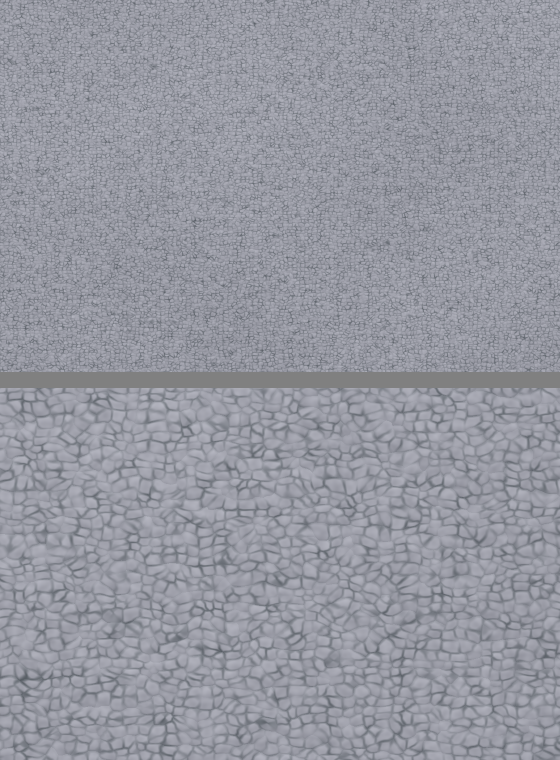
Top, the full canvas; bottom, a detail of the centre.
Reproduce this texture procedurally as a WebGL 1 fragment shader.

```glsl
precision highp float;
// Blue-grey fleece cloth: tiny blocky tufts parted by fine, broken crevices.

uniform vec2 u_resolution;

// Lengths are in canvas heights, frequencies in repeats per canvas height.
const vec3 PILE_COLOR = vec3(0.634, 0.638, 0.679);
const vec3 CREVICE_COLOR = vec3(0.430, 0.450, 0.480);
const vec2 TUFT_DENSITY = vec2(88.0, 118.0);
const float TUFT_JITTER = 0.80;
const float TUFT_TONE = 0.040;
const float TUFT_SHADING = 0.045;
const float CREVICE_WIDTH = 0.38;
const vec2 CREVICE_BREAKS = vec2(62.0, 80.0);
const vec2 CREVICE_PATCHES = vec2(24.0, 36.0);
const float WARP_FREQUENCY = 36.0;
const float WARP_AMOUNT = 0.007;
const vec2 FIBRE_FREQUENCY = vec2(135.0, 165.0);
const float FIBRE_TONE = 0.060;
const vec2 STREAK_FREQUENCY = vec2(7.0, 22.0);
const float STREAK_TONE = 0.014;
const float CLOUD_FREQUENCY = 2.3;
const float CLOUD_TONE = 0.022;
const float TOP_LIGHT = 0.018;
const int SAMPLES = 2;

vec2 hash2(vec2 p) {
  vec3 q = fract(vec3(p.xyx) * vec3(0.1031, 0.1030, 0.0973));
  q += dot(q, q.yzx + 33.33);
  return fract((q.xx + q.yz) * q.zy);
}

// Gradient noise, centred on zero.
float cornerSlope(vec2 corner, vec2 offset) {
  float angle = 6.2832 * hash2(corner).x;
  return dot(vec2(cos(angle), sin(angle)), offset);
}

float gradientNoise(vec2 p) {
  vec2 i = floor(p);
  vec2 f = p - i;
  vec2 u = f * f * f * (f * (f * 6.0 - 15.0) + 10.0);
  vec2 e = vec2(1.0, 0.0);
  float low = mix(cornerSlope(i, f), cornerSlope(i + e, f - e), u.x);
  float high = mix(cornerSlope(i + e.yx, f - e.yx),
                   cornerSlope(i + e.xx, f - e.xx), u.x);
  return mix(low, high, u.y);
}

// Distance with squarish contours, which makes the tufts blocky.
float blockLength(vec2 v) {
  vec2 squared = v * v;
  return sqrt(length(squared));
}

// Cellular tufts: x = gap to the next tuft, y = height on the tuft, z = its tone.
vec3 tufts(vec2 p) {
  vec2 cell = floor(p);
  float nearest = 8.0;
  float second = 8.0;
  vec2 offset = vec2(0.0);
  vec2 tuftId = cell;
  for (int y = -1; y <= 1; y++) {
    for (int x = -1; x <= 1; x++) {
      vec2 id = cell + vec2(float(x), float(y));
      vec2 center = id + 0.5 + TUFT_JITTER * (hash2(id) - 0.5);
      float d = blockLength(p - center);
      if (d < nearest) {
        second = nearest;
        nearest = d;
        offset = p - center;
        tuftId = id;
      } else {
        second = min(second, d);
      }
    }
  }
  return vec3(second - nearest, offset.y, hash2(tuftId + 71.0).x - 0.5);
}

vec3 fleece(vec2 p) {
  // Bend the rows so that the tufts vary in size and direction.
  vec2 warp = vec2(gradientNoise(p * WARP_FREQUENCY + 11.0),
                   gradientNoise(p * WARP_FREQUENCY + 57.0));
  vec3 tuft = tufts((p + WARP_AMOUNT * warp) * TUFT_DENSITY + 5.0);

  // Crevices break off along their length and vary a little by patch.
  float openness = 0.58 + 1.1 * gradientNoise(p * CREVICE_BREAKS + 31.0)
                 + 0.35 * gradientNoise(p * CREVICE_PATCHES + 43.0);
  float crevice = 1.0 - smoothstep(0.0, CREVICE_WIDTH, tuft.x);
  crevice *= clamp(openness, 0.05, 1.2);

  // Light on the tufts, fine fibres and broad brushed areas.
  float tone = TUFT_TONE * tuft.z + TUFT_SHADING * tuft.y;
  tone += FIBRE_TONE * gradientNoise(p * FIBRE_FREQUENCY);
  tone += STREAK_TONE * gradientNoise(p * STREAK_FREQUENCY + 83.0);
  tone += CLOUD_TONE * gradientNoise(p * CLOUD_FREQUENCY + 19.0);
  tone += TOP_LIGHT * (p.y - 0.5);

  return mix(PILE_COLOR, CREVICE_COLOR, crevice) + tone;
}

void main() {
  // Average a small grid of samples to smooth the edges.
  vec3 color = vec3(0.0);
  for (int y = 0; y < SAMPLES; y++) {
    for (int x = 0; x < SAMPLES; x++) {
      vec2 shift = (vec2(float(x), float(y)) + 0.5) / float(SAMPLES) - 0.5;
      color += fleece((gl_FragCoord.xy + shift) / u_resolution.y);
    }
  }
  gl_FragColor = vec4(color / float(SAMPLES * SAMPLES), 1.0);
}
```
